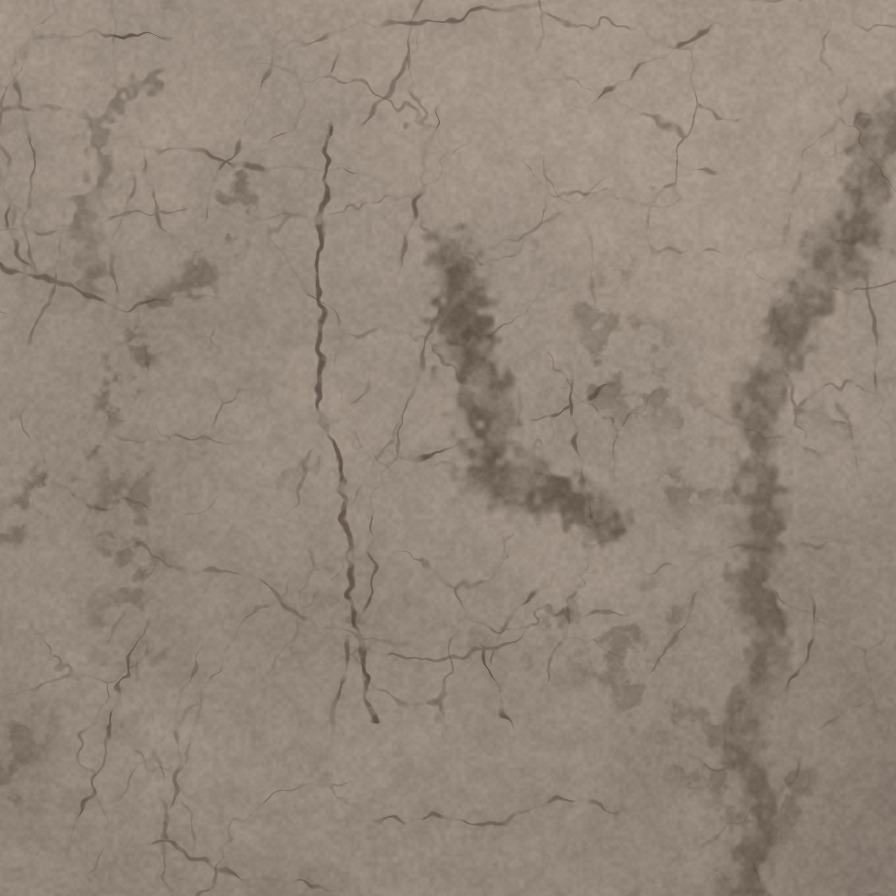
Give the GLSL for this texture, as a WebGL 1 fragment shader.

```glsl
precision highp float;
uniform vec2 u_resolution;

#define LIGHT_STONE vec3(0.640, 0.588, 0.537)
#define SHADED_STONE vec3(0.525, 0.477, 0.435)
#define STAIN_COLOR vec3(0.36, 0.315, 0.27)
#define CRACK_COLOR vec3(0.32, 0.265, 0.23)
#define CRACK_COUNT 50
#define CRACK_WIDTH 0.0019
#define CRACK_STRENGTH 0.75
#define STAIN_STRENGTH 0.82
#define WEB_SCALE 8.0
#define WEB_STRENGTH 0.32
#define GRAIN_STRENGTH 0.068

float hash(vec2 p) {
  vec3 q = fract(p.xyx * 0.1031);
  q += dot(q, q.yzx + 33.33);
  return fract((q.x + q.y) * q.z);
}

float noise(vec2 p) {
  vec2 cell = floor(p), f = fract(p);
  f = f * f * (3.0 - 2.0 * f);
  float low = mix(hash(cell), hash(cell + vec2(1.0, 0.0)), f.x);
  float high = mix(hash(cell + vec2(0.0, 1.0)), hash(cell + 1.0), f.x);
  return mix(low, high, f.y);
}

float fbm(vec2 p) {
  float sum = 0.0, amplitude = 0.533;
  for (int i = 0; i < 4; i++) {
    sum += amplitude * noise(p);
    p = mat2(1.6, 1.2, -1.2, 1.6) * p + 17.3;
    amplitude *= 0.5;
  }
  return sum;
}

float band(vec2 p, vec2 a, vec2 b, float width) {
  vec2 ab = b - a;
  float d = length(p - a - ab * clamp(dot(p - a, ab) / dot(ab, ab), 0.0, 1.0));
  return 1.0 - smoothstep(width * 0.25, width, d);
}

// One broken, wavering crack; most run steeply, every third lies flat
float crack(vec2 p, float id) {
  vec2 center = vec2(hash(vec2(id, 1.7)), hash(vec2(id, 5.3)));
  float turn = hash(vec2(id, 9.1));
  float angle = mod(id, 3.0) < 0.5 ? mix(-0.35, 0.6, turn) : mix(0.7, 2.0, turn);
  vec2 dir = vec2(cos(angle), sin(angle));
  float reach = mix(0.05, 0.22, hash(vec2(id, 13.9)));
  vec2 q = p - center;
  float along = dot(q, dir);
  float across = dot(q, vec2(-dir.y, dir.x));
  across += (noise(vec2(along * 13.0, id)) - 0.5) * 0.035;
  across += (noise(vec2(along * 65.0, id + 40.0)) - 0.5) * 0.009;
  float width = CRACK_WIDTH * mix(0.4, 1.7, noise(vec2(along * 90.0, id + 80.0)));
  float presence = 1.0 - smoothstep(reach * 0.6, reach, abs(along));
  presence *= mix(0.2, 1.0, hash(vec2(id, 21.1)));
  presence *= 0.2 + 0.8 * smoothstep(0.3, 0.7, noise(vec2(along * 48.0, id + 120.0)));
  float line = 1.0 - smoothstep(width * 0.3, width * 1.7, abs(across));
  float halo = 0.16 * exp(-abs(across) / 0.009);
  return presence * max(line, halo);
}

// Hairline web along the borders of scattered cells
float web(vec2 p) {
  vec2 cell = floor(p), f = fract(p);
  float nearest = 8.0, second = 8.0;
  for (int y = -1; y <= 1; y++) {
    for (int x = -1; x <= 1; x++) {
      vec2 o = vec2(float(x), float(y));
      vec2 id = cell + o;
      float d = length(o + vec2(hash(id + 3.1), hash(id + 71.7)) - f);
      second = min(second, max(nearest, d));
      nearest = min(nearest, d);
    }
  }
  return 1.0 - smoothstep(0.006, 0.045, second - nearest);
}

void main() {
  vec2 p = gl_FragCoord.xy / u_resolution;
  vec2 wander = vec2(fbm(p * 11.0), fbm(p * 11.0 + 31.0)) - 0.5;
  vec2 fray = vec2(noise(p * 95.0), noise(p * 95.0 + 53.0)) - 0.5;
  vec2 w = p + wander * 0.065 + fray * 0.026;
  float mottle = fbm(p * 45.0);

  // Uneven light and cloudy body
  float light = 0.63 + 0.56 * (p.y - 0.5) + 0.16 * (p.x - 0.5);
  light -= 0.35 * smoothstep(0.65, 1.0, p.x) * (1.0 - smoothstep(0.1, 0.7, p.y));
  light += 0.65 * (fbm(p * 6.0 + 7.0) - 0.5) + 0.45 * (mottle - 0.5);
  vec3 color = mix(SHADED_STONE, LIGHT_STONE, clamp(light, -0.2, 1.15));

  // Broad smoky veins
  float stain = max(band(w, vec2(0.50, 0.72), vec2(0.54, 0.50), 0.036),
                    band(w, vec2(0.54, 0.48), vec2(0.68, 0.41), 0.042));
  stain = max(stain, 0.8 * band(w, vec2(1.0, 0.86), vec2(0.855, 0.55), 0.042));
  stain = max(stain, 0.8 * band(w, vec2(0.855, 0.55), vec2(0.84, 0.0), 0.033));
  stain = max(stain, 0.55 * band(w, vec2(0.19, 0.92), vec2(0.095, 0.86), 0.014));
  stain = max(stain, 0.55 * band(w, vec2(0.095, 0.86), vec2(0.12, 0.69), 0.016));
  float speckle = smoothstep(0.44, 0.64, mottle);
  stain *= 0.4 + 0.6 * smoothstep(0.25, 0.65, mottle);
  stain = max(stain, 0.6 * speckle * band(w, vec2(0.29, 0.79), vec2(0.0, 0.40), 0.03));
  stain = max(stain, 0.5 * speckle * smoothstep(0.56, 0.76, fbm(p * 7.0 + 90.0)));
  color = mix(color, STAIN_COLOR, stain * STAIN_STRENGTH);

  // Hairlines, then the long crack and its scattered kin
  float patches = smoothstep(0.4, 0.66, fbm(p * 9.0 + 60.0)) * (0.3 + 0.9 * speckle);
  float hairlines = web((p + wander * 0.09 + fray * 0.009) * WEB_SCALE);
  color = mix(color, CRACK_COLOR, hairlines * patches * WEB_STRENGTH);
  vec2 bent = p + wander * 0.03 + fray * 0.009;
  float cracks = max(band(bent, vec2(0.365, 0.86), vec2(0.36, 0.55), 0.0045),
                     band(bent, vec2(0.36, 0.55), vec2(0.42, 0.20), 0.0045));
  cracks *= 0.3 + 0.7 * smoothstep(0.35, 0.6, mottle);
  for (int i = 0; i < CRACK_COUNT; i++) cracks = max(cracks, crack(p + fray * 0.004, float(i)));
  color = mix(color, CRACK_COLOR, cracks * CRACK_STRENGTH);

  // Fine surface grain
  color += GRAIN_STRENGTH * (0.6 * noise(p * 170.0) + 0.4 * noise(p * 310.0 + 11.0) - 0.5);
  gl_FragColor = vec4(color, 1.0);
}
```
